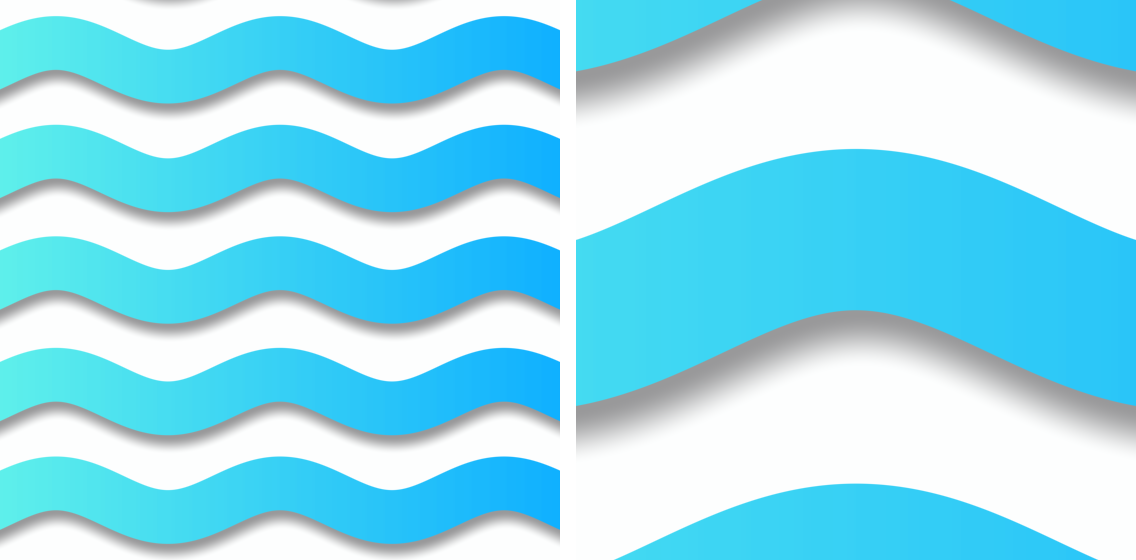
Left, the full canvas; right, a detail of the centre.
This pattern is drawn by a Shadertoy shader. Its source:

```glsl
// Wavy ribbons stacked in rows, shaded from aqua to azure, each with a soft
// grey shadow below. A ribbon is the set of points within a fixed distance
// of a cosine curve; its shadow is the same shape, shifted and blurred.

#define PERIOD 0.4
#define CREST_X 0.1
#define AMPLITUDE 0.030
#define HALF_WIDTH 0.048
#define ROW_STEP 0.1992
#define OUTER_NUDGE 0.0052
#define SHADOW_SHIFT vec2(0.004, -0.0185)
#define SHADOW_BLUR 0.016
#define SHADOW_COLOR vec3(0.60, 0.60, 0.605)
#define PAPER_COLOR vec3(0.992, 0.997, 0.997)
#define AQUA vec3(0.37, 0.94, 0.92)
#define AZURE vec3(0.06, 0.69, 1.00)

const float WAVE_NUMBER = 6.28319 / PERIOD;

// Height of row k; the outer rows sit slightly closer to the middle.
float rowHeight(float k) {
    return 0.5 + ROW_STEP * k - OUTER_NUDGE * sign(k) * step(1.5, abs(k));
}

// Distance to the cosine curve, refined by Gauss-Newton steps.
float waveDistance(vec2 p) {
    float t = p.x;
    for (int i = 0; i < 6; i++) {
        float phase = WAVE_NUMBER * (t - CREST_X);
        float slope = -AMPLITUDE * WAVE_NUMBER * sin(phase);
        float rise = AMPLITUDE * cos(phase) - p.y;
        t -= (t - p.x + rise * slope) / (1.0 + slope * slope);
    }
    float height = AMPLITUDE * cos(WAVE_NUMBER * (t - CREST_X));
    return length(p - vec2(t, height));
}

// Ribbon coverage with an edge that fades over +-softness.
float ribbon(vec2 p, float softness) {
    float d = waveDistance(p) - HALF_WIDTH;
    return 1.0 - smoothstep(-softness, softness, d);
}

// Horizontal gradient with faint tonal steps.
vec3 ribbonColor(float x) {
    float stepped = (floor(x * 32.0) + 0.5) / 32.0;
    return mix(AQUA, AZURE, mix(x, stepped, 0.5));
}

void mainImage(out vec4 fragColor, in vec2 fragCoord) {
    vec2 uv = fragCoord / iResolution.xy;
    float edge = 0.8 / iResolution.y;
    vec3 color = PAPER_COLOR;

    // Five full rows, plus one past each border for its shadow.
    for (int i = 3; i >= -3; i--) {
        vec2 p = uv - vec2(0.0, rowHeight(float(i)));
        float shadow = ribbon(p - SHADOW_SHIFT, SHADOW_BLUR);
        color = mix(color, SHADOW_COLOR, shadow);
        color = mix(color, ribbonColor(uv.x), ribbon(p, edge));
    }
    fragColor = vec4(color, 1.0);
}
```
